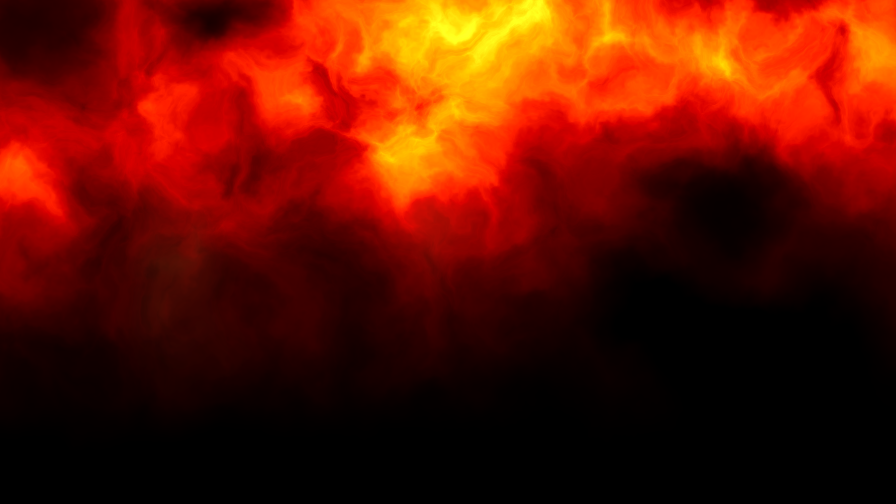
A Shadertoy shader for this background:

```glsl
// Billowing fire above dark smoke, fading to black at the bottom.
// Soft ellipses and a vertical fade set the heat; warped fractal noise
// breaks it into billows, and a colour ramp turns heat into flame.

const float ASPECT = 16.0 / 9.0;
const float BASE_HEAT = 0.68;              // dull red glow of the upper sky
const vec2 FADE_RANGE = vec2(0.12, 0.80);  // heights where the glow fades in
const float EDGE_WARP = 0.19;              // raggedness of the heat regions
const float CLOUD_CONTRAST = 1.15;
const float BILLOW_CONTRAST = 0.55;
const vec3 SMOKE_TINT = vec3(0.13, 0.085, 0.02);

// Ellipses: centre xy, radius zw; strengths follow in the same order.
const int FLAMES = 11;
const vec4 FLAME[FLAMES] = vec4[](
    vec4(0.82, 0.88, 0.25, 0.21), vec4(0.86, 0.68, 0.12, 0.14),
    vec4(0.99, 0.96, 0.09, 0.05), vec4(0.62, 0.78, 0.05, 0.05),
    vec4(1.48, 0.87, 0.19, 0.12), vec4(1.46, 0.89, 0.08, 0.04),
    vec4(1.20, 0.93, 0.20, 0.14), vec4(1.73, 0.87, 0.16, 0.14),
    vec4(0.32, 0.88, 0.08, 0.08), vec4(0.02, 0.61, 0.07, 0.06),
    vec4(0.23, 0.74, 0.20, 0.15));
const float FLAME_HEAT[FLAMES] = float[](
    0.85, 0.50, 0.50, 0.40, 0.60, 0.50, 0.45, 0.45, 0.25, 0.45, 0.20);

const int SHADOWS = 8;
const vec4 SHADOW[SHADOWS] = vec4[](
    vec4(0.46, 0.96, 0.11, 0.10), vec4(0.06, 0.94, 0.15, 0.13),
    vec4(1.46, 0.63, 0.18, 0.12), vec4(1.35, 0.42, 0.20, 0.13),
    vec4(1.70, 0.56, 0.15, 0.15), vec4(1.09, 0.66, 0.10, 0.10),
    vec4(1.57, 0.36, 0.25, 0.14), vec4(1.68, 0.91, 0.03, 0.03));
const float SHADOW_DEPTH[SHADOWS] = float[](
    0.68, 0.58, 0.50, 0.20, 0.18, 0.22, 0.16, 0.25);

const vec4 LEFT_SMOKE = vec4(0.35, 0.46, 0.09, 0.10);
const vec4 FUNNEL_SMOKE = vec4(0.86, 0.56, 0.055, 0.09);

float hash(vec2 p) {
    return fract(sin(dot(p, vec2(127.1, 311.7))) * 43758.545);
}

float noise(vec2 p) {
    vec2 cell = floor(p), f = fract(p);
    f = f * f * f * (f * (f * 6.0 - 15.0) + 10.0);
    float low = mix(hash(cell), hash(cell + vec2(1, 0)), f.x);
    float high = mix(hash(cell + vec2(0, 1)), hash(cell + vec2(1, 1)), f.x);
    return mix(low, high, f.y);
}

// Returns smooth clouds in x and creased billows in y, both near 0 to 1.
vec2 fractalClouds(vec2 p) {
    const mat2 TURN = mat2(1.6, 1.2, -1.2, 1.6);
    vec2 sum = vec2(0.0);
    float weight = 0.5;
    for (int i = 0; i < 6; i++) {
        float n = noise(p);
        sum += weight * vec2(n, 1.0 - abs(2.0 * n - 1.0));
        p = TURN * p + 7.3;
        weight *= 0.5;
    }
    return sum;
}

float softEllipse(vec2 p, vec4 shape) {
    vec2 d = (p - shape.xy) / shape.zw;
    return exp(-dot(d, d));
}

float heatAt(vec2 p) {
    float heat = BASE_HEAT * smoothstep(FADE_RANGE.x, FADE_RANGE.y, p.y);
    for (int i = 0; i < FLAMES; i++)
        heat += FLAME_HEAT[i] * softEllipse(p, FLAME[i]);
    for (int i = 0; i < SHADOWS; i++)
        heat -= SHADOW_DEPTH[i] * softEllipse(p, SHADOW[i]);
    return max(heat, 0.0);
}

// Black to red, then orange, yellow and a pale core.
vec3 flameColour(float heat) {
    float green = 0.82 * max(heat - 0.86, 0.0);
    float blue = 0.5 * max(heat - 1.85, 0.0);
    return clamp(vec3(heat, green, blue), 0.0, 1.0);
}

void mainImage(out vec4 fragColor, in vec2 fragCoord) {
    vec2 p = fragCoord / iResolution.xy * vec2(ASPECT, 1.0);

    // Noise bends both the heat regions and the cloud texture.
    vec2 warp = vec2(fractalClouds(p * 5.0 + 3.1).x,
                     fractalClouds(p * 5.0 + 19.7).x) - 0.49;
    vec2 bent = p + EDGE_WARP * warp;
    vec2 clouds = fractalClouds(p * 6.0 + 1.6 * warp + 41.0);
    float billows = fractalClouds(p * 9.0 + 2.2 * warp + 67.0).y;

    float texture_ = 1.0 + CLOUD_CONTRAST * (clouds.x - 0.49)
                   + BILLOW_CONTRAST * (billows - 0.64);
    vec3 colour = flameColour(heatAt(bent) * max(texture_, 0.0));

    // Pale smoke drifting below the flames.
    float smoke = softEllipse(bent, LEFT_SMOKE) + softEllipse(bent, FUNNEL_SMOKE);
    colour += SMOKE_TINT * smoke * clouds.y;

    fragColor = vec4(clamp(colour, 0.0, 1.0), 1.0);
}
```
